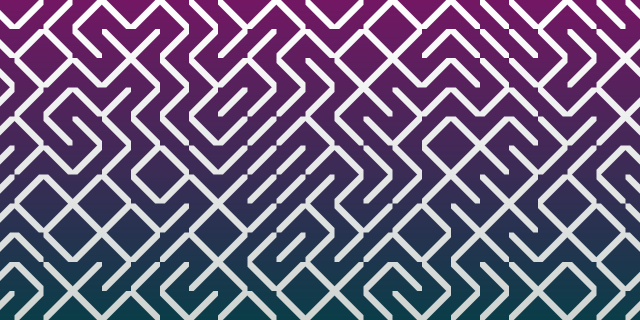
Reproduce this pattern procedurally as a WebGL 2 fragment shader.

```glsl
#version 300 es
precision highp float;

// Diagonal maze: each square cell holds one thick stroke along a randomly
// chosen diagonal, clipped to the cell so that free ends are cut square.
// Pale strokes and the purple-to-teal ground both darken toward the bottom.

uniform vec2 u_resolution;
out vec4 fragColor;

const float ROWS = 11.0;          // cells over the canvas height
const float HALF_WIDTH = 0.113;   // half stroke thickness, in cells
const float RISING_SHARE = 0.5;   // share of cells with a rising stroke
const float SEED = 7.0;
const int SAMPLES = 2;            // samples per pixel and axis, smooths cut ends

const vec3 GROUND_TOP = vec3(0.450, 0.090, 0.390);
const vec3 GROUND_BOTTOM = vec3(0.040, 0.240, 0.285);
const vec3 STROKE_TOP = vec3(1.0, 1.0, 1.0);
const vec3 STROKE_BOTTOM = vec3(0.810, 0.830, 0.820);

float hash(vec2 p) {
    return fract(sin(dot(p, vec2(127.1, 311.7)) + SEED) * 43758.5453);
}

// Coverage of the maze strokes at p (in cells), with edges "soft" cells wide.
float mazeStroke(vec2 p, float soft) {
    vec2 cell = floor(p);
    vec2 local = p - cell - 0.5;
    float side = hash(cell) < RISING_SHARE ? 1.0 : -1.0;
    float dist = abs(local.y - side * local.x) * inversesqrt(2.0) - HALF_WIDTH;
    return 1.0 - smoothstep(-0.5 * soft, 0.5 * soft, dist);
}

void main() {
    float pixel = ROWS / u_resolution.y;
    float step1 = 1.0 / float(SAMPLES);

    // Average the strokes over a small grid; a cell is centred on the canvas.
    float stroke = 0.0;
    for (int j = 0; j < SAMPLES; j++) {
        for (int i = 0; i < SAMPLES; i++) {
            vec2 offset = (vec2(i, j) + 0.5) * step1 - 0.5;
            vec2 p = (gl_FragCoord.xy + offset - 0.5 * u_resolution) * pixel + 0.5;
            stroke += mazeStroke(p, pixel * step1 * 1.5);
        }
    }
    stroke *= step1 * step1;

    // Vertical gradients for ground and strokes.
    float height = gl_FragCoord.y / u_resolution.y;
    vec3 ground = mix(GROUND_BOTTOM, GROUND_TOP, height);
    vec3 ink = mix(STROKE_BOTTOM, STROKE_TOP, height);
    fragColor = vec4(mix(ground, ink, stroke), 1.0);
}
```
